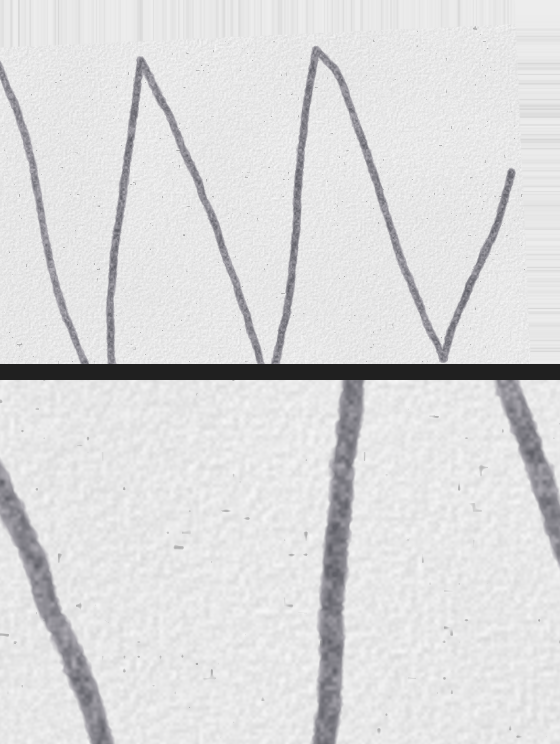
Top: the whole. Bottom: its middle third, enlarged.
Write a Shadertoy shader that draws this pattern.

```glsl
// A hand-drawn graphite zigzag on grainy pale paper with streaked margins.
// Each leg is a bent line sampled into short segments; value noise supplies
// the paper tooth, the mottled graphite and the streaks beyond the sheet.

const int LEGS = 6;
const int STEPS = 18;
const float TAU = 6.2831853;
const float HALF_WIDTH = 0.0108;

const vec3 PAPER = vec3(0.908, 0.908, 0.909);
const vec3 MARGIN = vec3(0.922);
const vec3 GRAPHITE_DARK = vec3(0.36, 0.36, 0.39);
const vec3 GRAPHITE_LIGHT = vec3(0.67, 0.66, 0.69);

// Upper end (xy) and lower end (zw) of every leg, in canvas heights
const vec4 ENDS[LEGS] = vec4[LEGS](
    vec4(-0.006, 0.825, 0.238, -0.008), vec4(0.387, 0.835, 0.308, -0.008),
    vec4(0.387, 0.835, 0.720, -0.008), vec4(0.867, 0.863, 0.754, -0.008),
    vec4(0.867, 0.863, 1.218, 0.016), vec4(1.407, 0.526, 1.218, 0.016));

// Sideways bend of every leg: bow, S-curve, shoulder near the top
const vec3 BENDS[LEGS] = vec3[LEGS](
    vec3(-0.002, 0.018, 0.0), vec3(-0.020, 0.008, 0.0),
    vec3(0.024, 0.002, 0.0), vec3(0.006, -0.010, 0.0),
    vec3(0.010, 0.012, 0.028), vec3(0.004, 0.008, 0.0));

// Hand pressure of every leg
const float PRESSURE[LEGS] = float[LEGS](0.36, 0.52, 0.46, 0.60, 0.46, 0.60);

float hash(vec2 p) {
    vec3 q = fract(p.xyx * vec3(0.1031, 0.1030, 0.0973));
    q += dot(q, q.yzx + 33.33);
    return fract((q.x + q.y) * q.z);
}

float noise(vec2 p) {
    vec2 i = floor(p), f = fract(p);
    f = f * f * (3.0 - 2.0 * f);
    return mix(mix(hash(i), hash(i + vec2(1, 0)), f.x),
               mix(hash(i + vec2(0, 1)), hash(i + vec2(1, 1)), f.x), f.y);
}

float segmentDistance(vec2 p, vec2 a, vec2 b) {
    vec2 ab = b - a;
    return length(p - a - ab * clamp(dot(p - a, ab) / dot(ab, ab), 0.0, 1.0));
}

vec2 legPoint(vec4 ends, vec3 bend, float t) {
    vec2 q = mix(ends.xy, ends.zw, t);
    float shoulder = t / 0.08 * exp(1.0 - t / 0.08) * (1.0 - t);
    q.x += dot(bend, vec3(4.0 * t * (1.0 - t), sin(TAU * t), shoulder));
    return q;
}

float legDistance(vec2 p, vec4 ends, vec3 bend) {
    float d = 10.0;
    vec2 a = ends.xy;
    for (int i = 1; i <= STEPS; i++) {
        vec2 b = legPoint(ends, bend, float(i) / float(STEPS));
        d = min(d, segmentDistance(p, a, b));
        a = b;
    }
    return d;
}

// Shaded tooth of the sheet, with sparse dark specks
vec3 paper(vec2 p) {
    vec2 shift = vec2(0.0018, -0.0018);
    float relief = noise((p + shift) * 190.0 + 40.0) - noise((p - shift) * 190.0 + 40.0);
    float fine = noise(p * 330.0) - 0.5;
    float cloud = noise(p * 5.0 + 7.0) - 0.5;
    float speck = smoothstep(0.90, 0.99, noise(p * 150.0 + 90.0))
                * step(0.62, noise(p * 37.0 + 11.0));
    return PAPER + 0.045 * relief + 0.045 * fine + 0.012 * cloud - 0.22 * speck;
}

// Thin parallel bands that vary along one axis only
vec3 streaks(float along, float density, float seed) {
    float fine = noise(vec2(along * 230.0, seed));
    float broad = noise(vec2(along * 65.0, seed + 9.0));
    float dark = pow(fine, 3.0) * 0.10 + pow(broad, 3.0) * 0.05;
    return MARGIN + 0.008 - dark * density;
}

void mainImage(out vec4 fragColor, in vec2 fragCoord) {
    vec2 p = fragCoord / iResolution.y;
    float pixel = 1.0 / iResolution.y;

    // Margins above and to the right of the slightly tilted sheet
    float ragged = 0.003 * (noise(p * 90.0) - 0.5);
    float above = p.y - (0.869 + 0.046 * p.x) + ragged;
    float beside = p.x - (1.458 - 0.044 * p.y) + ragged;
    vec3 topBand = streaks(p.x, 0.75 + 0.9 * smoothstep(0.12, 0.0, p.x), 3.5);
    vec3 sideBand = streaks(p.y, smoothstep(0.97, 0.90, p.y), 21.5);
    vec3 color = mix(paper(p), topBand, smoothstep(-pixel, pixel, above));
    color = mix(color, sideBand, smoothstep(-pixel, pixel, beside));

    // Slight hand tremor, then the strokes
    vec2 wobble = vec2(noise(p * 22.0), noise(p * 22.0 + 50.0)) - 0.5;
    wobble += 0.45 * (vec2(noise(p * 85.0), noise(p * 85.0 + 30.0)) - 0.5);
    vec2 q = p + 0.005 * wobble;
    float tooth = 0.55 * noise(p * 150.0 + 17.0) + 0.45 * noise(p * 260.0 + 61.0);
    float patchy = noise(p * 28.0 + 5.0) - 0.5;
    float soft = max(0.0022, pixel);
    for (int i = 0; i < LEGS; i++) {
        float d = legDistance(q, ENDS[i], BENDS[i]) + 0.0045 * (tooth - 0.5);
        float cover = smoothstep(HALF_WIDTH + soft, HALF_WIDTH - soft, d);
        float load = PRESSURE[i] + 0.25 * patchy + 1.1 * (tooth - 0.5);
        load -= 0.3 * smoothstep(0.5, 1.0, d / HALF_WIDTH);
        vec3 graphite = mix(GRAPHITE_LIGHT, GRAPHITE_DARK, clamp(load, 0.0, 1.0));
        color = mix(color, min(color, graphite), cover * 0.96);
    }
    fragColor = vec4(clamp(color, 0.0, 1.0), 1.0);
}
```
